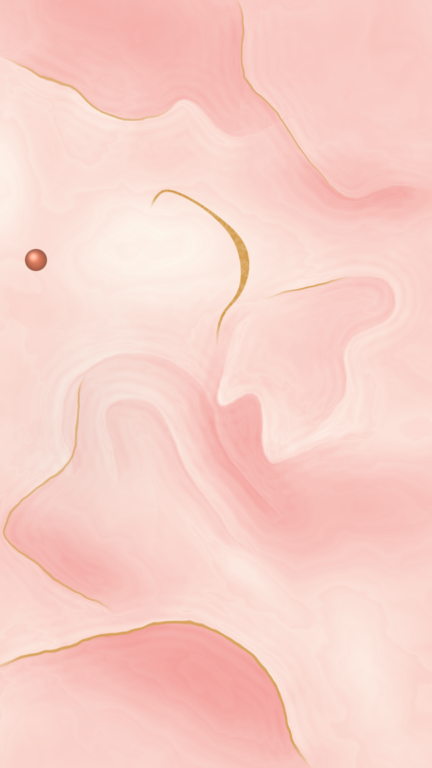
Reproduce this background procedurally as a Shadertoy shader.

```glsl
// Blush and cream marble with layered folds, fine strata and gold veins.

const vec2 SPAN = vec2(4.32, 7.68); // canvas extent, y runs downward
const vec2 FLIP = vec2(-1, 1);      // swaps the sides of a curve
const vec3 CREAM = vec3(.995, .965, .925);
const vec3 ROSE = vec3(.955, .62, .605);
const vec3 PEARL = vec3(.91, .85, .82);
const vec3 GOLD = vec3(.82, .6, .28);
const vec3 COPPER = vec3(.8, .45, .34);

float hash(vec2 p) {
  vec3 q = fract(p.xyx * .1031);
  q += dot(q, q.yzx + 33.33);
  return fract((q.x + q.y) * q.z);
}

float noise(vec2 p) {
  vec2 i = floor(p), f = fract(p), o = vec2(0, 1);
  f = f * f * (3. - 2. * f);
  return mix(mix(hash(i), hash(i + o.yx), f.x),
             mix(hash(i + o), hash(i + o.yy), f.x), f.y);
}

float fbm(vec2 p) {
  float sum = 0., gain = .5;
  for (int i = 0; i < 4; i++, gain *= .5) {
    sum += gain * noise(p);
    p = mat2(1.6, 1.2, -1.2, 1.6) * p + 7.;
  }
  return sum;
}

// Noise vector centred on zero
vec2 drift(vec2 p) { return vec2(fbm(p), fbm(p + 19.)) - .47; }

vec2 knot(mat4 k, int i) { return i % 2 == 0 ? k[i / 2].xy : k[i / 2].zw; }

// Smooth curve guided by eight knots: x = signed distance, y = progress
vec2 path(vec2 p, mat4 k) {
  float best = 1e3, side = 1., along = 0.;
  vec2 a = mix(knot(k, 0), knot(k, 1), .5);
  for (int i = 1; i < 7; i++) {
    vec2 m = knot(k, i), start = a, end = mix(m, knot(k, i + 1), .5);
    for (int j = 1; j < 7; j++) {
      float t = float(j) / 6.;
      vec2 b = mix(mix(start, m, t), mix(m, end, t), t);
      vec2 e = b - a, v = p - a;
      float h = clamp(dot(v, e) / dot(e, e), 0., 1.), d = length(v - e * h);
      if (d < best) {
        best = d;
        side = e.x * v.y < e.y * v.x ? -1. : 1.;
        along = (float(i * 6 + j - 7) + h) / 36.;
      }
      a = b;
    }
  }
  return vec2(side * best, along);
}

float taper(float u) { return smoothstep(0., .1, u) * smoothstep(1., .9, u); }

float sideOf(float d) { return smoothstep(-.02, .02, d); }

// Soft rotated ellipse: centre in xy, radii in zw
float blob(vec2 p, vec4 e, float angle) {
  float c = cos(angle), s = sin(angle);
  vec2 v = mat2(c, -s, s, c) * (p - e.xy) / e.zw;
  return exp(-dot(v, v));
}

void wash(inout float tone, float goal, vec2 p, vec4 e, float angle, float mask) {
  tone = mix(tone, goal, blob(p, e, angle) * mask);
}

void wash(inout float tone, float goal, vec2 p, vec4 e, float angle) {
  wash(tone, goal, p, e, angle, 1.);
}

// Shade on the positive side of a curve, glow on the other, ripples on both
float fold(vec2 curve, float rise) {
  float ripple = .05 * sin(curve.x * 55. + 3. * sin(curve.y * 9.));
  float shade = rise * mix(-.55, 1., sideOf(curve.x)) + ripple;
  return taper(curve.y) * exp(-abs(curve.x) / .2) * shade;
}

vec3 gild(vec3 color, vec2 curve, float width, float amount, float px) {
  float ink = 1. - smoothstep(width - px, width + px, abs(curve.x));
  return mix(color, GOLD, ink * amount * taper(curve.y));
}

void mainImage(out vec4 fragColor, in vec2 fragCoord) {
  vec2 uv = fragCoord / iResolution.xy;
  vec2 p = vec2(uv.x, 1. - uv.y) * SPAN;
  float px = SPAN.x / iResolution.x;
  vec2 q = p + .12 * drift(p * 2.2);
  vec2 w = p + .7 * drift(p * 1.3);

  // Folds and veins
  vec2 crest = path(q, mat4(-.6,.3, .45,.75, .8,.88, 1.05,1.2, 1.65,1.2, 1.9,.9, 2.3,1.5, 2.9,1.15));
  vec2 cascade = path(q, mat4(2.2,-.4, 2.45,.2, 2.4,.8, 2.75,1.1, 3.1,1.6, 3.5,2.1, 4,1.75, 4.8,2.1));
  vec2 ridge = path(q, mat4(-.8,6.9, .3,6.55, .9,6.45, 1.8,6.1, 2.5,6.5, 2.85,6.9, 2.85,7.4, 3.5,8.1));
  vec2 shore = path(q, mat4(1,3.5, .75,3.9, .8,4.6, .25,4.9, 0,5.3, .35,5.65, .9,6, 1.5,6.3));
  vec2 arch = path(q, mat4(1.15,5.2, 1.2,4.6, 1,4.1, 1.3,3.95, 1.65,4.05, 1.8,4.7, 2.3,5.3, 2.9,5.9));
  vec2 petal = path(q, mat4(2.9,2.95, 2.35,3.2, 2.25,3.6, 2.1,4.2, 2.65,3.8, 2.62,4.8, 3.2,4.4, 4.6,4));
  vec2 curl = path(q, mat4(2.1,3.2, 3,2.85, 3.9,2.7, 4,3.2, 3.4,3.4, 3.5,3.9, 3.2,4.3, 2.8,4.5));
  vec2 vein = path(p, mat4(1.45,2.25, 1.55,1.95, 1.7,1.88, 2.1,2.1, 2.45,2.45, 2.45,2.9, 2.15,3.2, 2.2,3.8));

  // Broad washes: tone runs from cream (0) to rose (1)
  float t = .32 + .35 * (fbm(w * 1.1) - .47);
  wash(t, .72, q, vec4(1.2,.2,1.7,.75), .3, sideOf(-crest.x));
  wash(t, .5, q, vec4(3.6,.5,1.2,1), 0., sideOf(-cascade.x));
  wash(t, .68, q, vec4(3.7,1.9,.9,.28), .1);
  wash(t, .02, q, vec4(1.6,2.5,1.1,.7), .2);
  wash(t, .05, q, vec4(0,1.8,.35,.9), 0.);
  wash(t, .2, q, vec4(4,4.4,.7,.3), -.3);
  wash(t, .3, q, vec4(1.5,4.8,.4,.9), -.3);
  wash(t, .66, q, vec4(3.5,5.1,1,.5), -.1);
  wash(t, .72, q, vec4(2.75,5,.8,.25), .8);
  wash(t, .72, q, vec4(.75,5.6,.9,.35), .5);
  wash(t, .15, q, vec4(2.3,5.55,1,.2), .8);
  wash(t, .15, q, vec4(3.6,6.6,.4,.9), -.3);
  wash(t, .92, q, vec4(2,6.8,1.2,.6), .4, sideOf(ridge.x));
  wash(t, .4, q, vec4(.7,7.5,.9,.4), -.2);
  wash(t, .76, q, vec4(2.4,4.35,.4,.55), -.3, sideOf(petal.x));

  // Layered edges, with a second layer outside the arch
  t += fold(crest * FLIP, .16) + fold(cascade, .2) + fold(ridge, .22)
     + fold(shore * FLIP, .16) + fold(arch, .2) + fold(arch + vec2(.45, 0), .16)
     + fold(petal, .14) + fold(curl, .18);

  // Fine strata along the tone contours
  float level = t * 6. + 2.5 * fbm(w * 1.2);
  for (int i = 1; i < 3; i++, level *= 2.7) {
    float f = fract(level), soft = clamp(fwidth(level) * 2., .15, 1.);
    t += .07 / float(i) * (f - smoothstep(1. - soft, 1., f) - .2);
  }
  vec3 color = mix(CREAM, ROSE, clamp(t, 0., 1.05));
  color = mix(color, PEARL, .35 * blob(q, vec4(.9,4.3,.7,1), .3));

  // Gold, widest and grainy along the central vein
  float swell = exp(-60. * (vein.y - .62) * (vein.y - .62));
  color = gild(color, vein, .012 + .035 * swell, .7 + .3 * noise(p * 45.), px);
  color = gild(color, curl, .01, .8 * smoothstep(.2, .1, curl.y), px);
  color = gild(color, crest, .01, .65 * smoothstep(.75, .4, crest.y), px);
  color = gild(color, cascade, .009, .6 * smoothstep(.8, .5, cascade.y), px);
  color = gild(color, ridge, .013, .8, px);
  color = gild(color, shore, .01, .6, px);

  // Copper bead
  vec2 b = (p - vec2(.36, 2.6)) / .11;
  float r = length(b), rim = px / .11;
  vec3 bead = COPPER * (1.05 - .3 * r * r) + .35 * blob(b, vec4(-.25,-.3,.4,.4), 0.);
  color = mix(color, bead, 1. - smoothstep(1. - rim, 1. + rim, r));
  fragColor = vec4(color, 1);
}
```
